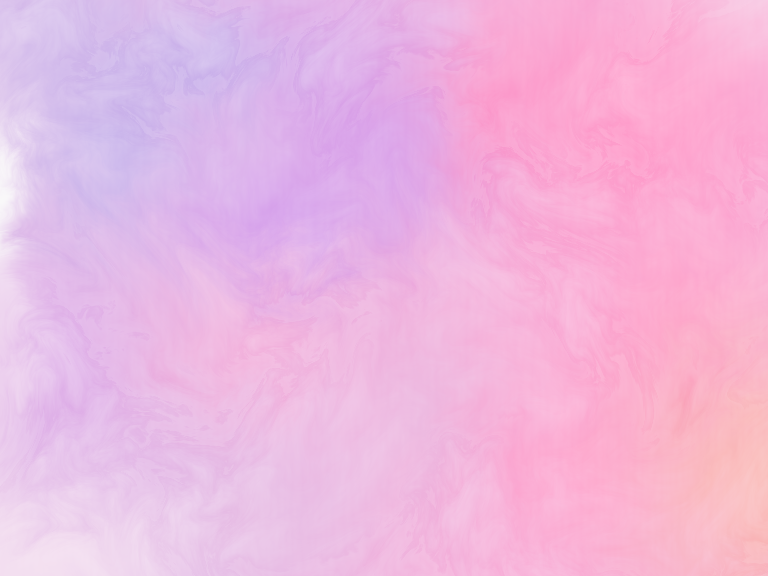
This background is drawn by a WebGL 2 fragment shader. Its source:

```glsl
#version 300 es
precision highp float;
// Pastel watercolour sky: soft elliptical washes of lilac, rose and peach.
// Layered sines bend the washes, and cellular noise at several scales adds
// cloudy pigment with torn drying edges and a faint paper grain.
uniform vec2 u_resolution;
out vec4 outColor;

const vec3 LILAC = vec3(0.90, 0.76, 0.915);
const vec3 ORCHID = vec3(0.87, 0.69, 0.92);
const vec3 VIOLET = vec3(0.82, 0.61, 0.93);
const vec3 PERIWINKLE = vec3(0.77, 0.72, 0.93);
const vec3 PINK = vec3(0.97, 0.71, 0.86);
const vec3 ROSE = vec3(1.00, 0.63, 0.80);
const vec3 PEACH = vec3(0.98, 0.74, 0.72);
const vec3 MAUVE = vec3(0.91, 0.74, 0.89);
const vec3 MIST = vec3(0.97, 0.91, 0.95);

vec2 hash2(vec2 cell) {
  vec2 k = vec2(dot(cell, vec2(127.1, 311.7)), dot(cell, vec2(269.5, 183.3)));
  return fract(sin(k) * 43758.55);
}

// Distance to the nearest scattered point
float cellular(vec2 p) {
  vec2 cell = floor(p), f = p - cell;
  float nearest = 4.0;
  for (int y = -1; y <= 1; y++) {
    for (int x = -1; x <= 1; x++) {
      vec2 o = vec2(x, y);
      vec2 d = o + hash2(cell + o) - f;
      nearest = min(nearest, dot(d, d));
    }
  }
  return sqrt(nearest);
}

// Bends space with sines of rising frequency
vec2 sineWarp(vec2 p, float frequency, float amount) {
  for (int i = 0; i < 5; i++) {
    p += amount * sin(p.yx * frequency + vec2(1.3, 4.1) * float(i + 1));
    p = mat2(0.8, 0.6, -0.6, 0.8) * p;
    frequency *= 1.9;
    amount *= 0.55;
  }
  return p;
}

// Layered cellular noise, centred near zero
float cloud(vec2 p, float frequency) {
  float sum = 0.0, gain = 0.5;
  for (int i = 0; i < 6; i++) {
    sum += gain * (cellular(p * frequency) - 0.48);
    p = mat2(0.8, 0.6, -0.6, 0.8) * p + 3.7 + 0.06 * sum;
    frequency *= 2.0;
    gain *= 0.62;
  }
  return sum;
}

// Pigment that builds up slowly and stops at a ragged edge
float tideEdge(float height, float bands) {
  float f = fract(height * bands);
  return f * f * (1.0 - smoothstep(0.86, 1.0, f)) - 0.22;
}

vec3 wash(vec3 base, vec2 p, vec2 centre, vec2 radius, vec3 tint, float strength) {
  vec2 d = (p - centre) / radius;
  return mix(base, tint, strength * exp(-dot(d, d)));
}

vec3 paintWashes(vec2 p) {
  vec3 c = mix(LILAC, PINK, smoothstep(0.3, 0.95, p.x));
  // Violet and blue, upper left
  c = wash(c, p, vec2(0.56, 0.92), vec2(0.28, 0.22), ORCHID, 0.75);
  c = wash(c, p, vec2(0.04, 0.94), vec2(0.26, 0.18), PERIWINKLE, 0.5);
  c = wash(c, p, vec2(0.36, 0.88), vec2(0.16, 0.10), PERIWINKLE, 0.6);
  c = wash(c, p, vec2(0.18, 0.73), vec2(0.15, 0.15), PERIWINKLE, 0.72);
  c = wash(c, p, vec2(0.68, 0.74), vec2(0.19, 0.15), VIOLET, 0.75);
  c = wash(c, p, vec2(0.47, 0.60), vec2(0.17, 0.13), VIOLET, 0.8);
  // Pink and lilac, lower left
  c = wash(c, p, vec2(0.42, 0.39), vec2(0.23, 0.14), PINK, 0.75);
  c = wash(c, p, vec2(0.10, 0.37), vec2(0.17, 0.19), ORCHID, 0.65);
  c = wash(c, p, vec2(0.46, 0.09), vec2(0.16, 0.12), MAUVE, 0.6);
  c = wash(c, p, vec2(0.74, 0.27), vec2(0.13, 0.15), MAUVE, 0.6);
  // Rose and peach, right
  c = wash(c, p, vec2(1.12, 0.79), vec2(0.30, 0.23), ROSE, 0.88);
  c = wash(c, p, vec2(0.87, 0.83), vec2(0.10, 0.17), ROSE, 0.6);
  c = wash(c, p, vec2(1.17, 0.45), vec2(0.16, 0.16), ROSE, 0.8);
  c = wash(c, p, vec2(1.01, 0.18), vec2(0.17, 0.17), ROSE, 0.75);
  c = wash(c, p, vec2(1.33, 0.16), vec2(0.22, 0.25), PEACH, 0.95);
  // Bare paper at the margins
  c = wash(c, p, vec2(1.32, 1.0), vec2(0.14, 0.10), MIST, 0.5);
  c = wash(c, p, vec2(0.08, 0.02), vec2(0.22, 0.11), MIST, 0.8);
  c = wash(c, p, vec2(0.0, 0.45), vec2(0.045, 0.4), MIST, 0.5);
  return wash(c, p, vec2(0.0, 0.65), vec2(0.045, 0.13), vec3(0.98), 0.95);
}

void main() {
  vec2 p = gl_FragCoord.xy / u_resolution.y;
  vec2 bent = sineWarp(p, 9.0, 0.045);
  float billow = cloud(bent, 4.5);
  float detail = cloud(bent + 7.3, 9.0);

  // Cloud heights push the wash borders around
  vec3 color = paintWashes(p + 0.12 * vec2(billow, detail));

  // Pigment density deepens or thins the distance from white
  float patches = smoothstep(-0.12, 0.2, cellular(bent * 3.0 + 2.0) - 0.4);
  float fibre = cellular(p * vec2(95.0, 14.0)) - 0.48;
  float pigment = 0.28 * billow + 0.18 * detail + 0.05 * fibre;
  pigment += 0.22 * patches * tideEdge(billow + 0.25 * detail, 2.4);
  color = 1.0 - (1.0 - color) * (1.0 + pigment);
  outColor = vec4(clamp(color, 0.0, 1.0), 1.0);
}
```
